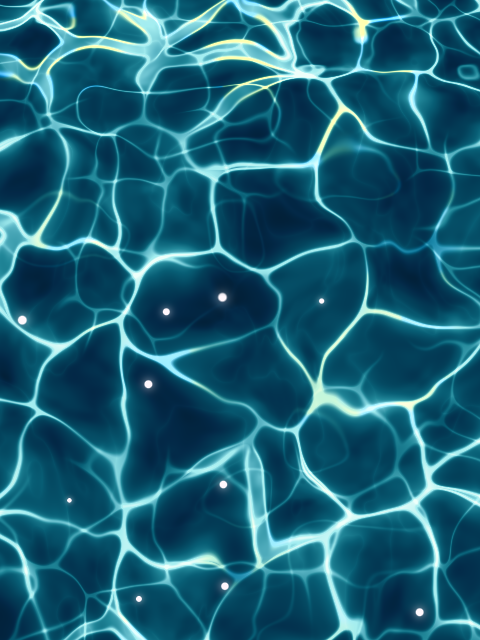
Reproduce this texture procedurally as a WebGL 2 fragment shader.

```glsl
#version 300 es
precision highp float;
// Sunlight caustics on the floor of a deep teal pool, seen at a slant.
// Warped Voronoi borders form the bright web, some split into ribbons;
// noise contours add wisps and loops, a sparse grid adds sun glints.
#define CELLS 4.5          // web cells across the width
#define WARP 0.46          // bending of the web
#define CORE 0.021         // half width of a bright line, in cells
#define GLOW 0.12          // reach of the halo, in cells
#define JUNCTION 0.032     // rounding where lines meet
#define RIBBON 0.085       // greatest half width of a split line
#define FINE_WEB 0.30      // strength of the faint second web
#define GLINT_GRID 5.0     // glint cells across the width
#define GLINT_SHARE 0.40   // share of glint cells in use

uniform vec2 u_resolution;
out vec4 fragColor;

vec2 hash2(vec2 p) {
  vec3 h = fract(p.xyx * vec3(0.1031, 0.1030, 0.0973));
  h += dot(h, h.yzx + 33.33);
  return fract((h.xx + h.yz) * h.zy);
}

vec2 noise2(vec2 p) {
  vec2 i = floor(p), f = fract(p);
  f = f * f * f * (f * (f * 6.0 - 15.0) + 10.0);
  return mix(mix(hash2(i), hash2(i + vec2(1, 0)), f.x),
             mix(hash2(i + vec2(0, 1)), hash2(i + vec2(1, 1)), f.x), f.y);
}

float fbm(vec2 p) {
  return 0.55 * noise2(p).x + 0.3 * noise2(p * 2.1 + 9.0).x
       + 0.15 * noise2(p * 4.3 + 23.0).x;
}

vec2 bend(vec2 p) {
  p += WARP * (noise2(p * 1.1 + 4.0) - 0.5);
  return p + 0.15 * (noise2(p * 2.7 + 31.0) - 0.5);
}

vec2 cellSite(vec2 id) { return 0.08 + 0.84 * hash2(id + 57.0); }

// Distance to the nearest cell border, blended so that junctions fill in.
float webDistance(vec2 p) {
  vec2 i = floor(p), f = fract(p), nearId = vec2(0), nearest = vec2(8);
  for (int y = -1; y <= 1; y++)
    for (int x = -1; x <= 1; x++) {
      vec2 g = vec2(x, y), r = g + cellSite(i + g) - f;
      if (dot(r, r) < dot(nearest, nearest)) { nearest = r; nearId = g; }
    }
  float sum = 1e-9;
  for (int y = -2; y <= 2; y++)
    for (int x = -2; x <= 2; x++) {
      vec2 g = nearId + vec2(x, y), r = g + cellSite(i + g) - f;
      if (x != 0 || y != 0)
        sum += exp(-dot(0.5 * (nearest + r), normalize(r - nearest)) / JUNCTION);
    }
  return max(-JUNCTION * log(sum), 0.0);
}

float bell(float x) { return exp(-x * x); }

// Water tones from deep shade to full light.
vec3 waterColor(float light) {
  vec3 tones[6] = vec3[6](
    vec3(0.01, 0.16, 0.28), vec3(0.01, 0.25, 0.35), vec3(0.03, 0.37, 0.46),
    vec3(0.13, 0.53, 0.60), vec3(0.38, 0.73, 0.79), vec3(0.64, 0.93, 0.94));
  vec3 c = tones[0] * (1.0 + 1.5 * clamp(light, -0.25, 0.0));
  for (int k = 1; k < 6; k++)
    c = mix(c, tones[k], clamp(light * 5.0 - float(k - 1), 0.0, 1.0));
  return mix(c, vec3(0.93, 1.0, 0.98), smoothstep(1.0, 1.6, light));
}

float glints(vec2 p) {
  vec2 g = p * GLINT_GRID, id = floor(g), h = hash2(id + 91.0);
  vec2 at = 0.2 + 0.6 * hash2(id + 17.0);
  float r = length(fract(g) - at), size = mix(0.022, 0.05, h.y);
  float dot_ = 1.0 - smoothstep(size * 0.7, size * 1.3, r);
  return step(h.x, GLINT_SHARE) * (dot_ + 0.3 * bell(r / (size * 1.9)));
}

void main() {
  vec2 p = gl_FragCoord.xy / u_resolution.x;
  float height = gl_FragCoord.y / u_resolution.y;

  // Slanted view: cells shrink and flatten towards the top.
  float far = pow(height, 5.0);
  vec2 q = vec2((p.x - 0.5) * (1.0 + 0.3 * far), p.y + 0.24 * far) * CELLS + 20.0;
  vec2 b = bend(q);
  float top = smoothstep(0.62, 0.95, height);

  // Main web, its lines varying in strength and splitting into ribbons.
  float d = webDistance(b);
  float w = RIBBON * smoothstep(0.60, 0.85, noise2(q * 0.8 + 7.0).x);
  float strength = mix(0.5, 1.15, smoothstep(0.2, 0.7, noise2(q * 1.3 + 13.0).y));
  float core = bell(abs(d - w) / CORE) * strength;
  float fill = smoothstep(0.0, 0.04, w) * (1.0 - smoothstep(w - 0.01, w + 0.015, d));
  float glow = exp(-max(d - w, 0.0) / GLOW) * mix(0.6, 1.0, strength);

  // Finer, fainter web and drifting wisps.
  float fineMask = smoothstep(0.4, 0.72, noise2(q * 0.9 + 41.0).y);
  float d2 = webDistance(bend(q * 1.35 + 60.0));
  float fine = (bell(d2 / 0.026) + 0.4 * exp(-d2 / 0.11)) * fineMask;
  float cloud = fbm(b * 1.6 + 70.0);
  float wisp = pow(1.0 - abs(2.0 * fbm(b * vec2(1.9, 1.1) + 83.0) - 1.0), 9.0);

  // Closed loops along noise contours, strongest far away.
  float contour = noise2(b * 1.5 + 5.0).x - 0.76;
  float loops = bell(contour / 0.022) * mix(0.12, 0.6, top);

  float light = 0.75 * (cloud - 0.41) + 0.10 * wisp + 0.43 * glow + 0.62 * core
              + 0.26 * fill + FINE_WEB * fine + loops;
  vec3 color = waterColor(light);

  // Warm and blue fringes on scattered bright lines.
  float fringe = smoothstep(0.62, 0.82, noise2(q * 1.2 + 29.0).x) * mix(0.35, 1.0, top);
  float side = noise2(q * 3.0 + 37.0).y - 0.45;
  vec3 tint = mix(vec3(-0.15, 0.0, 0.35), vec3(0.4, 0.12, -0.28), smoothstep(-0.1, 0.1, side));
  color += tint * fringe * clamp(core + loops, 0.0, 1.0);

  float sun = glints(p) * (1.0 - smoothstep(0.5, 0.62, height));
  color = mix(color, vec3(1.0, 0.97, 0.99), clamp(sun, 0.0, 1.0));
  fragColor = vec4(clamp(color, 0.0, 1.0), 1.0);
}
```
